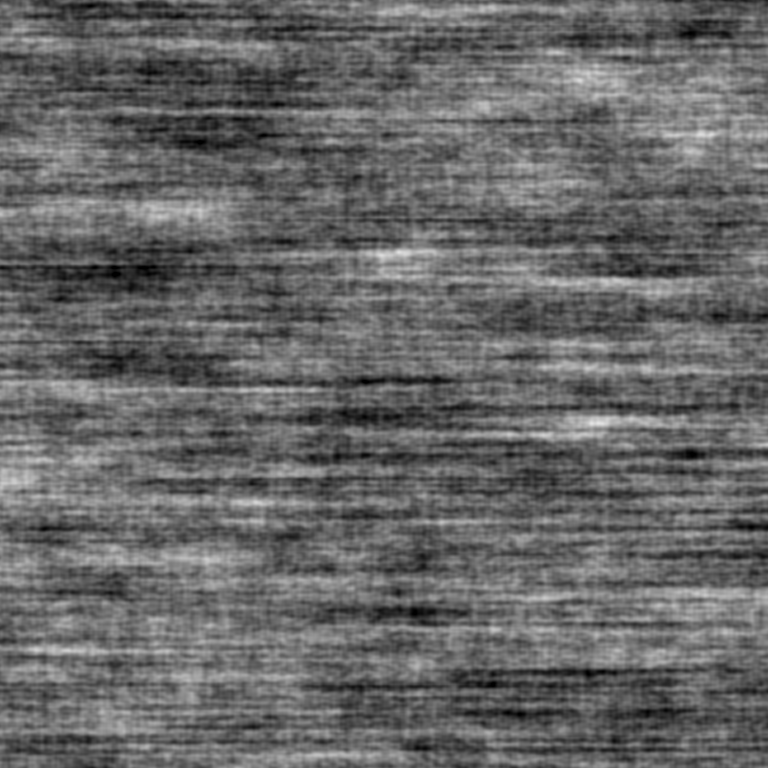
Write a WebGL 1 fragment shader that draws this texture.

```glsl
precision highp float;
// Brushed grey surface: long thin streaks over soft blotches and crisp fine grain.
// Each layer is gradient noise stretched along x; the layers are summed from
// broad to fine around a middle grey, with a few thin dark scratches on top.

uniform vec2 u_resolution;

const float MEAN_GREY = 0.405;
const float TAU = 6.2831853;

// Whole-number seeds keep the shifted cell exact.
float hash(vec2 cell, float seed) {
  vec2 shifted = cell + seed * vec2(37.0, 91.0);
  vec3 p = fract(shifted.xyx * vec3(0.1031, 0.1030, 0.0973));
  p += dot(p, p.yzx + 33.33);
  return fract((p.x + p.y) * p.z);
}

// Dot product of a cell corner's random unit gradient with the offset from it.
float cornerSlope(vec2 cell, vec2 offset, float seed) {
  float angle = TAU * hash(cell, seed);
  return dot(vec2(cos(angle), sin(angle)), offset);
}

float gradientNoise(vec2 p, float seed) {
  vec2 cell = floor(p);
  vec2 f = p - cell;
  vec2 blend = f * f * f * (f * (f * 6.0 - 15.0) + 10.0);
  vec2 e = vec2(1.0, 0.0);
  float low = mix(cornerSlope(cell, f, seed),
                  cornerSlope(cell + e.xy, f - e.xy, seed), blend.x);
  float high = mix(cornerSlope(cell + e.yx, f - e.yx, seed),
                   cornerSlope(cell + e.xx, f - e.xx, seed), blend.x);
  return mix(low, high, blend.y);
}

// Noise with separate horizontal and vertical cell counts, shifted off the grid.
float layer(vec2 uv, vec2 cells, float seed) {
  vec2 shift = vec2(hash(vec2(3.0, 7.0), seed), hash(vec2(11.0, 5.0), seed));
  return gradientNoise(uv * cells + shift, seed);
}

float blotches(vec2 uv) {
  return 0.13 * layer(uv, vec2(2.3, 5.0), 1.0)
       + 0.15 * layer(uv, vec2(4.5, 13.0), 2.0)
       + 0.13 * layer(uv, vec2(11.0, 17.0), 3.0);
}

float streaks(vec2 uv) {
  return 0.15 * layer(uv, vec2(1.1, 19.0), 4.0)
       + 0.19 * layer(uv, vec2(1.7, 43.0), 5.0)
       + 0.22 * layer(uv, vec2(2.9, 83.0), 6.0)
       + 0.15 * layer(uv, vec2(2.3, 131.0), 7.0);
}

float grain(vec2 uv) {
  return 0.14 * layer(uv, vec2(9.0, 47.0), 8.0)
       + 0.17 * layer(uv, vec2(23.0, 97.0), 9.0)
       + 0.12 * layer(uv, vec2(43.0, 61.0), 10.0)
       + 0.15 * layer(uv, vec2(89.0, 149.0), 11.0);
}

// Faint upright threads crossing the streaks.
float threads(vec2 uv) {
  return 0.07 * layer(uv, vec2(67.0, 23.0), 12.0)
       + 0.07 * layer(uv, vec2(163.0, 41.0), 13.0);
}

// Only the strongest peaks of a very stretched layer become scratches.
float scratches(vec2 uv) {
  return smoothstep(0.3, 0.55, layer(uv, vec2(0.8, 61.0), 14.0));
}

void main() {
  vec2 uv = gl_FragCoord.xy / u_resolution;

  // A slight waver keeps the streaks from being ruler straight.
  vec2 bent = uv + vec2(0.0, 0.003 * layer(uv, vec2(2.0, 3.0), 15.0));

  float grey = MEAN_GREY + blotches(uv) + streaks(bent) + grain(uv) + threads(uv);
  grey -= 0.14 * scratches(bent);
  gl_FragColor = vec4(vec3(clamp(grey, 0.0, 1.0)), 1.0);
}
```
